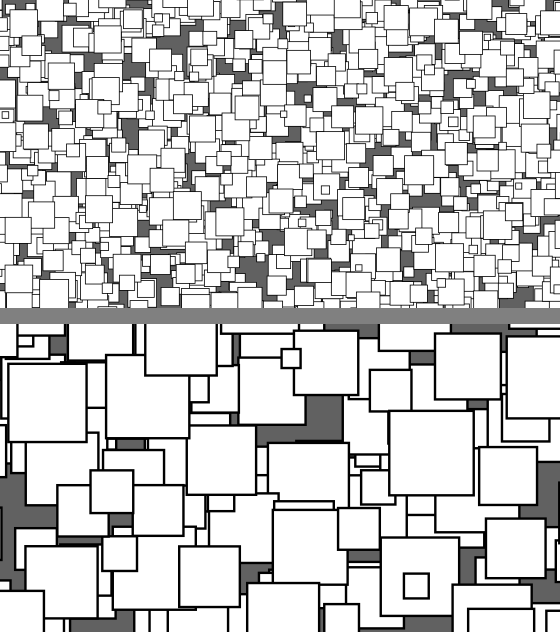
Top, the full canvas; bottom, a detail of the centre.
A Shadertoy shader for this pattern:

```glsl
#define LAYERS 7
#define CELL 0.1            // grid pitch, in canvas heights
#define MIN_SIDE 0.019
#define MAX_SIDE 0.095
#define SIZE_BIAS 0.8       // below 1 favours large squares
#define DENSITY 0.63        // chance that a cell holds a square
#define OUTLINE 0.0026
#define GROUND vec3(0.38)
#define FILL vec3(1.0)
#define INK vec3(0.0)

float hash(vec2 p) {
    return fract(sin(dot(p, vec2(127.1, 311.7))) * 43758.5453);
}

// Share of the pixel covered by an axis-aligned square
float squareCoverage(vec2 p, float halfSide, float pixel) {
    vec2 c = clamp((halfSide - abs(p)) / pixel + 0.5, 0.0, 1.0);
    return c.x * c.y;
}

void mainImage(out vec4 fragColor, in vec2 fragCoord) {
    float pixel = 1.0 / iResolution.y;
    vec2 uv = fragCoord * pixel;
    vec3 color = GROUND;

    // Paint shifted grids of scattered squares from back to front
    for (int layer = 0; layer < LAYERS; layer++) {
        float seed = float(layer) * 17.3;
        vec2 shift = vec2(hash(vec2(seed, 1.7)), hash(vec2(seed, 5.1)));
        vec2 grid = uv / CELL + shift;

        // Alternate the stacking direction between layers
        vec2 scan = vec2((layer & 1) == 0 ? 1.0 : -1.0, (layer & 2) == 0 ? 1.0 : -1.0);

        for (int y = -1; y <= 1; y++)
        for (int x = -1; x <= 1; x++) {
            vec2 cell = floor(grid) + vec2(x, y) * scan;
            vec2 key = cell + seed;
            if (hash(key + 3.9) > DENSITY) continue;

            vec2 jitter = vec2(hash(key + 11.3), hash(key + 27.6));
            float size = pow(hash(key + 41.8), SIZE_BIAS);
            float halfSide = 0.5 * mix(MIN_SIDE, MAX_SIDE, size);
            vec2 p = (grid - cell - jitter) * CELL;

            // Filled square with an outline centred on its edge
            float outer = squareCoverage(p, halfSide + 0.5 * OUTLINE, pixel);
            float inner = squareCoverage(p, halfSide - 0.5 * OUTLINE, pixel);
            color = color * (1.0 - outer) + FILL * inner + INK * (outer - inner);
        }
    }

    fragColor = vec4(color, 1.0);
}
```
